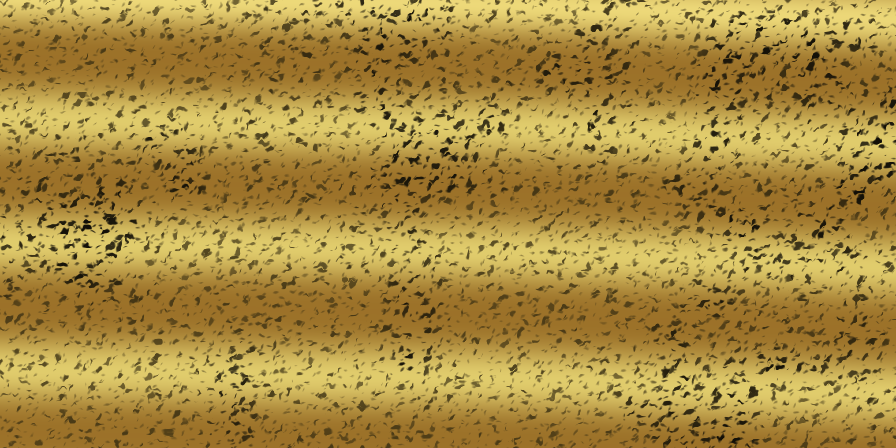
Reproduce this texture procedurally as a WebGL 1 fragment shader.

```glsl
precision highp float;
// Soft golden bands, gently sloping, strewn with small dark slanted flecks.
uniform vec2 u_resolution;

float hash(vec2 p) {
  p = fract(p * vec2(0.1031, 0.1137));
  p += dot(p, p.yx + 33.33);
  return fract((p.x + p.y) * p.x * 17.3);
}

float noise(vec2 p) {
  vec2 i = floor(p), f = fract(p);
  f = f * f * (3.0 - 2.0 * f);
  return mix(mix(hash(i), hash(i + vec2(1, 0)), f.x),
             mix(hash(i + vec2(0, 1)), hash(i + vec2(1, 1)), f.x), f.y);
}

// Patches where flecks are larger and darker
float cluster(vec2 p) {
  float n = 0.65 * noise(p * vec2(5.5, 4.5) + 7.0) + 0.35 * noise(p * 12.0 + 31.0);
  return smoothstep(0.5, 0.82, n);
}

// Ragged ellipses, one per jittered cell; returns the strongest cover
float flecks(vec2 p, float cell, float seed, float size, float soft) {
  vec2 ragged = vec2(noise(p * 120.0 + seed), noise(p * 120.0 + seed + 57.0)) - 0.5;
  vec2 id = floor(p / cell);
  float cover = 0.0;
  for (int j = -1; j <= 1; j++) {
    for (int i = -1; i <= 1; i++) {
      vec2 c = id + vec2(i, j);
      vec2 key = c + seed;
      vec2 jitter = vec2(hash(key + 11.0), hash(key + 43.0));
      vec2 center = (c + 0.05 + 0.9 * jitter) * cell;
      float angle = 0.5 + 1.5 * (hash(key + 71.0) - 0.5);
      float grow = hash(key + 97.0);
      float dense = cluster(center);
      vec2 radii = vec2(0.0095, 0.0046) * size * (0.4 + 0.75 * grow + 0.25 * dense);
      vec2 d = p - center + ragged * 0.011 * size;
      float ca = cos(angle), sa = sin(angle);
      d = vec2(ca * d.x + sa * d.y, ca * d.y - sa * d.x);
      float edge = (length(d / radii) - 1.0) * radii.y;
      float ink = 0.6 + 0.25 * hash(key + 131.0) + 0.2 * dense;
      cover = max(cover, ink * (1.0 - smoothstep(-soft, soft, edge)));
    }
  }
  return min(cover, 1.0);
}

void main() {
  vec2 p = gl_FragCoord.xy / u_resolution.y;
  float soft = max(0.0018, 0.6 / u_resolution.y);

  // Bands sink slightly towards the right and waver a little
  float depth = 1.0 - p.y - 0.03 * p.x + 0.022 * (noise(p * vec2(1.8, 2.5)) - 0.5);
  float wave = 0.5 + 0.5 * cos(6.2832 * (depth - 0.262) / 0.277);
  vec3 bronze = vec3(0.61, 0.445, 0.16);
  vec3 paleGold = vec3(0.88, 0.80, 0.425) + 0.05 * smoothstep(0.8, 1.0, p.y);
  vec3 color = mix(bronze, paleGold, pow(wave, 1.5));

  // Main flecks, then fine grit that gathers in the patches
  float dense = cluster(p);
  float cover = flecks(p, 0.031, 5.0, 1.0, soft);
  float grit = flecks(p + 0.37, 0.022, 205.0, 0.48, soft);
  cover = max(cover, grit * (0.55 + 0.4 * dense));
  vec3 fleckColor = mix(vec3(0.22, 0.18, 0.07), vec3(0.07, 0.06, 0.03), dense);
  color = mix(color, fleckColor, cover);

  gl_FragColor = vec4(color, 1.0);
}
```
